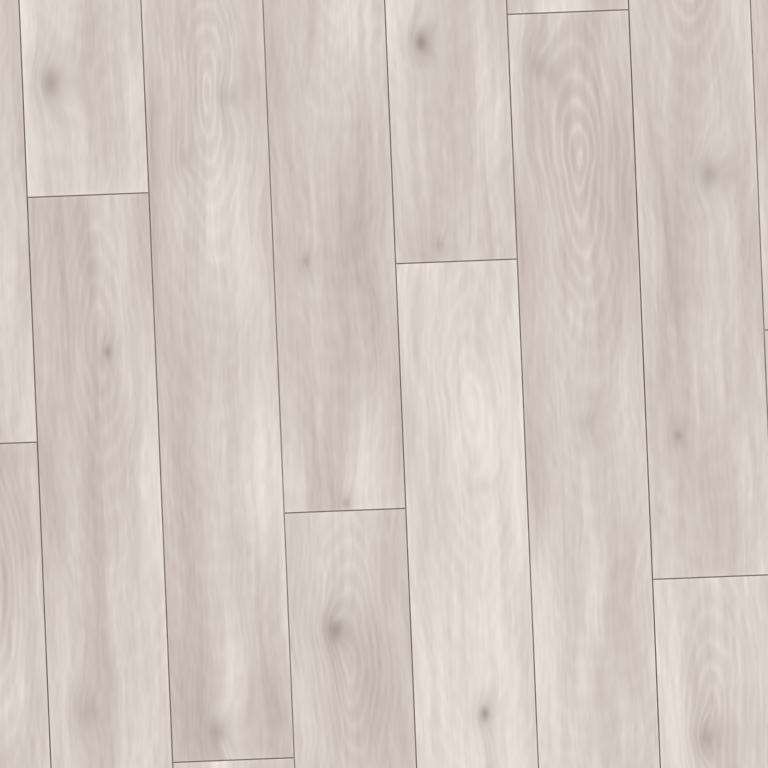
Reproduce this texture procedurally as a WebGL 1 fragment shader.

```glsl
precision highp float;
uniform vec2 u_resolution;

#define PLANK_SIZE vec2(0.1587, 1.062)
#define FIRST_SEAM 0.0664
#define FIRST_JOINT 0.7415
#define JOINT_STEP 0.319
#define SEAM_LEAN 0.0417
#define JOINT_TILT 0.039
#define GAP_HALF_WIDTH 0.0008
#define RING_SPACING 0.0085
#define WOOD_DARK vec3(0.77, 0.72, 0.69)
#define WOOD_LIGHT vec3(0.90, 0.865, 0.835)
#define KNOT_COLOR vec3(0.58, 0.53, 0.50)
#define GAP_COLOR vec3(0.36, 0.33, 0.30)

float hash(vec2 p) {
  vec3 q = fract(vec3(p.xyx) * 0.1031);
  q += dot(q, q.yzx + 33.33);
  return fract((q.x + q.y) * q.z);
}

float noise(vec2 p) {
  vec2 cell = floor(p);
  vec2 f = fract(p);
  f = f * f * (3.0 - 2.0 * f);
  float low = mix(hash(cell), hash(cell + vec2(1.0, 0.0)), f.x);
  float high = mix(hash(cell + vec2(0.0, 1.0)), hash(cell + 1.0), f.x);
  return mix(low, high, f.y);
}

float fbm(vec2 p) {
  float sum = 0.0;
  float weight = 0.5;
  for (int i = 0; i < 4; i++) {
    sum += weight * noise(p);
    p = p * 2.03 + 17.1;
    weight *= 0.5;
  }
  return sum / 0.9375;
}

// x: dark knot cores and smudges, y: bending of the grain around them
vec2 knots(vec2 q, vec2 id) {
  vec2 result = vec2(0.0);
  for (int i = 0; i < 4; i++) {
    vec2 key = id * 7.0 + vec2(float(i) * 3.0 + 40.0, 91.0);
    vec2 center = vec2((hash(key) - 0.5) * 0.6 * PLANK_SIZE.x,
                       (float(i) + hash(key + 11.0)) * 0.25 * PLANK_SIZE.y);
    float size = mix(0.004, 0.012, hash(key + 23.0));
    float strength = hash(key + 37.0);
    vec2 d = (q - center) / (size * vec2(1.0, 1.5));
    float r2 = dot(d, d);
    float smudge = exp(-0.12 * r2) * 0.3;
    result.x += strength * strength * (0.5 * exp(-r2) + smudge);
    result.y += strength * size * 2.0 * exp(-0.15 * r2);
  }
  return result;
}

// Brightness of the wood, about 0 to 1
float woodTone(vec2 q, vec2 id, float bend) {
  vec2 seed = vec2(hash(id + 53.0), hash(id + 71.0)) * 60.0 + 20.0;
  vec2 w = q;
  w.x += 0.022 * (fbm(q * vec2(16.0, 6.0) + seed) - 0.5) + bend;

  // Long oval growth rings near the upper end of each plank
  vec2 heart = vec2((hash(id + 83.0) - 0.5) * 0.03, 0.82 * PLANK_SIZE.y);
  float r = length((w - heart) * vec2(1.0, 0.25));
  float phase = r / RING_SPACING + 0.9 * noise(w * vec2(50.0, 9.0) + seed);
  float rings = pow(0.5 + 0.5 * cos(6.2832 * phase), 2.0) - 0.375;
  float reach = exp(-r * r / 0.0022) * mix(0.2, 1.0, hash(id + 97.0));

  // Broad shading, streaks and pores
  float broad = fbm(w * vec2(19.0, 3.2) + seed) - 0.5;
  float streaks = noise(w * vec2(110.0, 5.0) + seed) - 0.5;
  float fine = noise(w * vec2(260.0, 13.0) + seed) - 0.5;
  float pores = noise(w * vec2(330.0, 60.0) + seed) - 0.5;
  float plank = hash(id + 29.0) - 0.5;
  return 0.55 + 0.4 * plank + 1.4 * broad + 0.3 * streaks + 0.22 * fine
       + 0.2 * pores + rings * (0.06 + 0.34 * reach);
}

float gap(float d, float pixel) {
  return 1.0 - smoothstep(GAP_HALF_WIDTH - 0.8 * pixel, GAP_HALF_WIDTH + 0.8 * pixel, d);
}

void main() {
  vec2 p = gl_FragCoord.xy / u_resolution;
  float pixel = 1.0 / min(u_resolution.x, u_resolution.y);

  // Leaning columns of planks with stepped end joints
  float across = (p.x + SEAM_LEAN * p.y - FIRST_SEAM) / PLANK_SIZE.x;
  float column = floor(across);
  float along = (p.y - JOINT_TILT * p.x - FIRST_JOINT - JOINT_STEP * column) / PLANK_SIZE.y;
  vec2 id = vec2(column, floor(along)) + 10.0;
  vec2 uv = vec2(fract(across), fract(along));
  vec2 q = (uv - vec2(0.5, 0.0)) * PLANK_SIZE;

  // Wood under soft light from the lower left
  vec2 knot = knots(q, id);
  float tone = woodTone(q, id, knot.y) + 0.12 * (1.0 - p.x - p.y);
  vec3 color = mix(WOOD_DARK, WOOD_LIGHT, clamp(tone, -0.35, 1.2));
  color = mix(color, KNOT_COLOR, min(knot.x, 0.75));

  // Dark gaps with a faint bevel beside them
  vec2 edge = min(uv, 1.0 - uv) * PLANK_SIZE;
  float wear = mix(0.65, 1.0, hash(vec2(floor(across + 0.5) + 31.0, 5.0)));
  wear *= mix(0.85, 1.0, noise(vec2(column + 12.0, p.y * 30.0)));
  color += 0.025 * exp(-min(edge.x, edge.y) / 0.003);
  color = mix(color, GAP_COLOR, max(gap(edge.x, pixel) * wear, gap(edge.y, pixel) * 0.75));

  gl_FragColor = vec4(color, 1.0);
}
```
